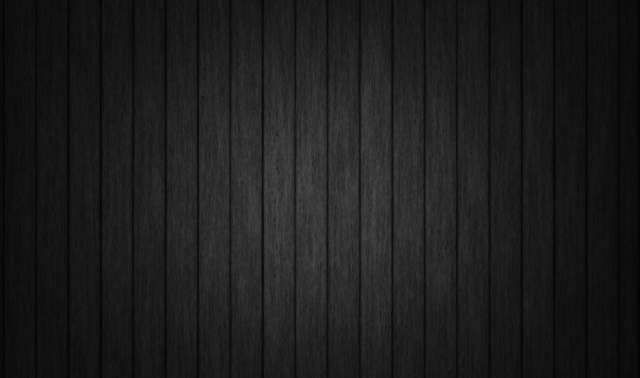
Write a WebGL 1 fragment shader that draws this texture.

```glsl
precision highp float;
uniform vec2 u_resolution;

vec2 hash2(vec2 p) {
  vec3 q = fract(vec3(p.xyx) * vec3(0.1031, 0.103, 0.0973));
  q += dot(q, q.yzx + 33.33);
  return fract((q.xx + q.yz) * q.zy);
}

// Distance to the nearest scattered point
float cellular(vec2 p) {
  vec2 cell = floor(p);
  vec2 f = fract(p);
  float nearest = 2.0;
  for (int j = -1; j <= 1; j++) {
    for (int i = -1; i <= 1; i++) {
      vec2 offset = vec2(float(i), float(j));
      vec2 d = offset + hash2(cell + offset + 100.0) - f;
      nearest = min(nearest, dot(d, d));
    }
  }
  return sqrt(nearest);
}

// Wood brightness around 1.0; x runs across one plank
float woodGrain(float x, float y, float id) {
  vec2 seed = hash2(vec2(id + 40.0, 7.0));
  float shift = id * 17.0 + 500.0;
  float wave = 0.03 * sin(y * 9.0 + seed.x * 6.3 + x * 3.0)
             + 0.015 * sin(y * 23.0 + seed.y * 6.3 - x * 5.0);
  float across = x + wave;

  float streaks = cellular(vec2(across * 7.0 + shift, y * 5.0 + seed.x * 20.0));
  float fibres = cellular(vec2(across * 13.0 + shift * 2.0, y * 26.0 + seed.y * 30.0));
  float pores = cellular(vec2(across * 17.0 + shift * 3.0, y * 80.0 + seed.x * 30.0));
  float blotches = cellular(vec2(across * 2.2 + shift, y * 6.0 + 9.0));

  // Long arched rings, strongest down the heart of the plank
  float heart = x - 0.3 - 0.4 * seed.x + wave;
  float rings = sin(heart * heart * 70.0 + y * 16.0 + 2.0 * blotches + seed.y * 6.3);
  rings *= exp(-heart * heart * 9.0);

  // Sparse dark flecks
  float flecks = cellular(vec2(across * 6.0 + shift, y * 26.0 + seed.y * 11.0));
  flecks = (1.0 - smoothstep(0.06, 0.22, flecks)) * smoothstep(0.5, 0.85, blotches);

  return 1.0 + 0.26 * (streaks - 0.5) + 0.26 * (fibres - 0.5) + 0.24 * (pores - 0.5)
       + 0.1 * (blotches - 0.5) + 0.05 * rings - 0.25 * flecks;
}

void main() {
  vec2 uv = gl_FragCoord.xy / u_resolution;

  // Planks, with one seam just right of the centre
  float across = (uv.x - 0.5117) / 0.0506;
  float id = floor(across);
  float x = across - id;
  float tone = 0.97 + 0.12 * hash2(vec2(id + 60.0, 3.0)).x;
  float wood = tone * woodGrain(x, uv.y, id);

  // Thin uneven seams with soft shoulders and a faint lit bevel
  float seamId = floor(across + 0.5);
  float side = across - seamId;
  float depth = 0.4 + 0.3 * hash2(vec2(seamId + 80.0, 5.0)).y;
  depth *= 0.92 + 0.12 * sin(uv.y * 31.0 + seamId * 4.0) * sin(uv.y * 13.0 + seamId);
  float gap = 1.0 - smoothstep(0.005, 0.058, abs(side));
  float shoulder = exp(-abs(side) * 13.0);
  float bevel = exp(-pow((side - 0.1) / 0.035, 2.0));
  wood *= (1.0 - depth * gap) * (1.0 - 0.24 * shoulder) * (1.0 + 0.07 * bevel);

  // Tall central glow fading into dark sides
  vec2 d = uv - vec2(0.492, 0.485);
  float glow = 0.062 + 0.175 * exp(-dot(d * d, vec2(12.0, 5.0)));
  glow *= 1.0 - 0.3 * smoothstep(0.43, 0.52, abs(d.x));
  glow *= 1.0 - 0.6 * smoothstep(0.994, 0.998, uv.x);

  gl_FragColor = vec4(vec3(glow * wood), 1.0);
}
```
